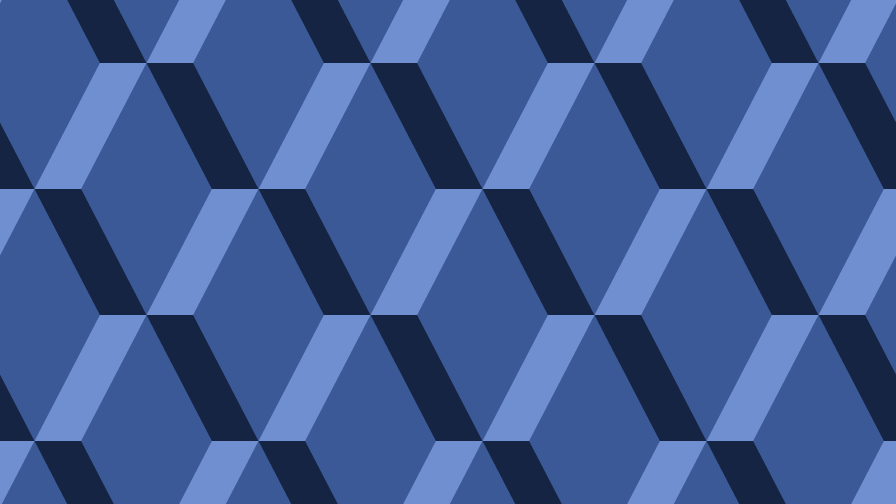
Write a Shadertoy shader that draws this pattern.

```glsl
// Zigzag lattice of slanted light and dark bars on a blue ground, like folded cubes.
// Each row mirrors one sheared bar about a pivot; alternate rows shift by half a cell.
// Four cells across and four rows (two full periods) down, so it tiles.

vec3 foldedBars(vec2 uv) {
    const float barWidth = 0.208;
    float row = uv.y * 4.0 - 0.5;
    float drop = 1.0 - fract(row);    // 0 at the top of a row, 1 at its bottom

    // Signed offset from the pivot, in cell widths
    float stagger = 0.5 * mod(floor(row), 2.0);
    float x = fract(uv.x * 4.0 - 0.654 - stagger + 0.5) - 0.5;

    // Bars lean away from the pivot and meet their neighbours at the row's foot
    float across = abs(x) - drop * (0.5 - barWidth);
    if (across < 0.0 || across > barWidth) return vec3(0.23, 0.35, 0.59);
    return x < 0.0 ? vec3(0.44, 0.56, 0.82) : vec3(0.08, 0.14, 0.26);
}

void mainImage(out vec4 fragColor, in vec2 fragCoord) {
    // Average a 4 x 4 grid inside each pixel to smooth edges and sharp corners
    const int grid = 4;
    vec3 color = vec3(0.0);
    for (int j = 0; j < grid; j++) {
        for (int i = 0; i < grid; i++) {
            vec2 jitter = (vec2(i, j) + 0.5) / float(grid) - 0.5;
            color += foldedBars((fragCoord + jitter) / iResolution.xy);
        }
    }
    fragColor = vec4(color / float(grid * grid), 1.0);
}
```
